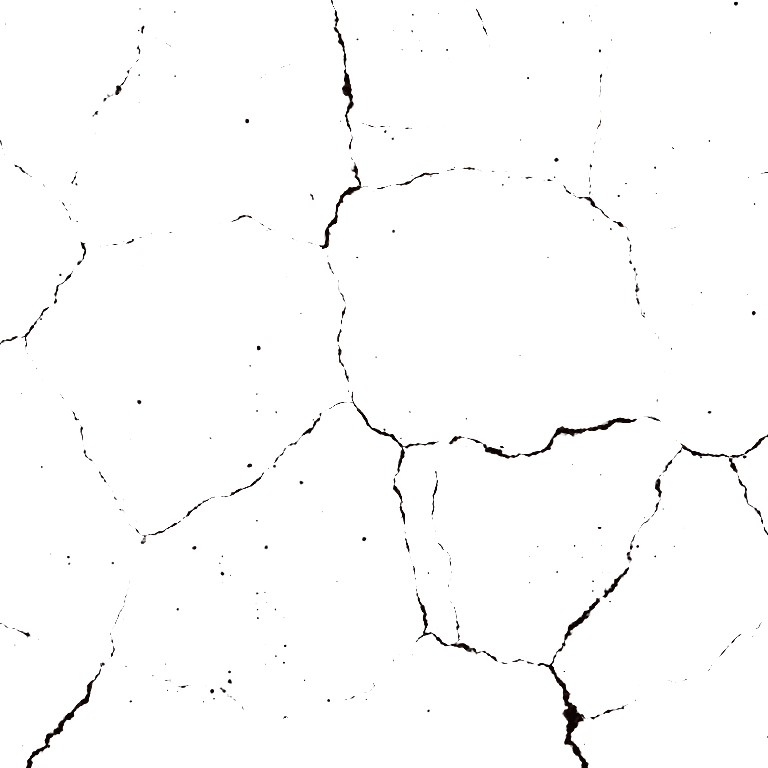
This texture is drawn by a three.js fragment shader. Its source:

```glsl
// Dark, broken cracks wandering over a white surface, with scattered crumbs.
// Cracks are borders of warped Voronoi cells; every border gets its own width,
// and gradient noise frays and interrupts it.
varying vec2 vUv;

float hash(vec2 p) {
  vec3 q = fract(vec3(p.xyx) * 0.1031);
  q += dot(q, q.yzx + 33.33);
  return fract((q.x + q.y) * q.z);
}

vec2 hash2(vec2 p) {
  return vec2(hash(p + 17.3), hash(p + 71.9));
}

float cornerSlope(vec2 cell, vec2 offset) {
  float angle = 6.2832 * hash(cell + 5.7);
  return dot(vec2(cos(angle), sin(angle)), offset);
}

float gradientNoise(vec2 p) {
  vec2 i = floor(p), f = fract(p);
  vec2 u = f * f * f * (f * (f * 6.0 - 15.0) + 10.0);
  vec2 e = vec2(1.0, 0.0);
  float low = mix(cornerSlope(i, f), cornerSlope(i + e, f - e), u.x);
  float high = mix(cornerSlope(i + e.yx, f - e.yx), cornerSlope(i + 1.0, f - 1.0), u.x);
  return mix(low, high, u.y);
}

vec2 noise2(vec2 p) {
  return vec2(gradientNoise(p), gradientNoise(p + 43.0));
}

// Meander from broad bends down to a fine jitter
vec2 meander(vec2 p) {
  return 0.06 * noise2(p * 4.0) + 0.022 * noise2(p * 14.0 + 9.0)
       + 0.008 * noise2(p * 42.0 + 21.0) + 0.0025 * noise2(p * 120.0 + 33.0);
}

vec2 seedPoint(vec2 cell) {
  return cell + 0.08 + 0.84 * hash2(cell);
}

// Signed depth inside the nearest cell border, positive within a crack
float cracks(vec2 p, float scale, float thinnest, float thickest) {
  p *= scale;
  vec2 home = floor(p);
  vec2 nearest = home;
  float best = 9.0;
  for (int y = -1; y <= 1; y++) {
    for (int x = -1; x <= 1; x++) {
      vec2 cell = floor(p) + vec2(float(x), float(y));
      float d = distance(p, seedPoint(cell));
      if (d < best) { best = d; nearest = cell; }
    }
  }
  vec2 a = seedPoint(nearest);
  float depth = -1.0;
  for (int y = -2; y <= 2; y++) {
    for (int x = -2; x <= 2; x++) {
      if (x == 0 && y == 0) continue;
      vec2 cell = nearest + vec2(float(x), float(y));
      vec2 b = seedPoint(cell);
      float d = dot(0.5 * (a + b) - p, normalize(b - a)) / scale;
      // The sum of both cells names the border the same from either side
      float strength = pow(hash(nearest + cell + 3.1), 2.3);
      depth = max(depth, mix(thinnest, thickest, strength) - d);
    }
  }
  return depth;
}

// Signed depth inside sparse crumbs, denser in patches and beside cracks
float crumbs(vec2 p, float crackDepth) {
  vec2 cell = floor(p * 85.0);
  float patchy = smoothstep(0.3, 0.55, gradientNoise(p * 4.5 + 12.0));
  float beside = smoothstep(-0.015, 0.0, crackDepth);
  float share = 0.012 + 0.2 * patchy + 0.08 * beside;
  if (hash(cell + 7.7) > share) return -1.0;
  vec2 center = (cell + 0.3 + 0.4 * hash2(cell + 50.0)) / 85.0;
  float radius = 0.0004 + 0.0024 * pow(hash(cell + 90.0), 4.0);
  return radius - distance(p, center);
}

void main() {
  vec2 p = vUv;
  vec2 bent = p + meander(p + 2.0);

  // Swelling, breaks and ragged rims along each crack
  float grain = gradientNoise(p * 210.0);
  float fray = 0.0032 * gradientNoise(p * 10.0 + 60.0)
             + 0.0034 * gradientNoise(p * 65.0 + 30.0) + 0.0022 * grain;

  float mainDepth = cracks(bent + 1.4, 3.2, -0.0011, 0.0034);
  float hairDepth = cracks(bent + 6.3, 4.6, -0.006, 0.0004);
  float depth = max(mainDepth, hairDepth) + fray;
  depth = max(depth, crumbs(p, mainDepth) + 0.0016 * grain);

  float coverage = smoothstep(-0.0008, 0.0008, depth);
  vec3 black = vec3(0.05, 0.02, 0.015);
  vec3 brown = vec3(0.17, 0.09, 0.06);
  vec3 ink = mix(black, brown, smoothstep(0.1, 0.5, gradientNoise(p * 130.0 + 8.0)));
  gl_FragColor = vec4(mix(vec3(1.0), ink, coverage), 1.0);
}
```
